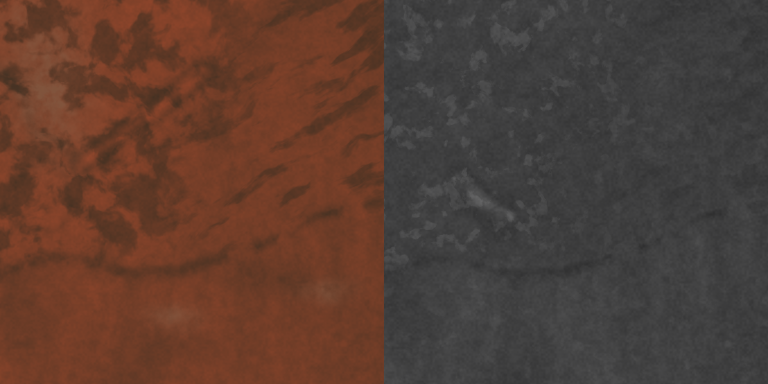
This texture is drawn by a Shadertoy shader. Its source:

```glsl
// Weathered rocky ground: rust colour on the left half, its dark grey gloss relief on the right.
#define RUST_DARK vec3(0.320, 0.205, 0.140)
#define RUST_LIGHT vec3(0.525, 0.260, 0.163)
#define PALE_DUST vec3(0.500, 0.345, 0.255)
#define GREY_BASE vec3(0.240, 0.240, 0.242)
#define BLOTCH_SCALE 21.0
#define STREAK_SCALE vec2(10.0, 31.0)
#define GRAIN_SCALE 170.0
#define WARP_AMOUNT 0.06
#define RUST_GRAIN 0.16
#define GREY_GRAIN 0.030

float hash(vec2 p) {
    vec3 h = fract(p.xyx * 0.1031);
    h += dot(h, h.yzx + 33.33);
    return fract((h.x + h.y) * h.z);
}

float noise(vec2 p) {
    vec2 cell = floor(p), f = fract(p);
    f = f * f * (3.0 - 2.0 * f);
    float low = mix(hash(cell), hash(cell + vec2(1, 0)), f.x);
    float high = mix(hash(cell + vec2(0, 1)), hash(cell + vec2(1, 1)), f.x);
    return mix(low, high, f.y);
}

float fbm(vec2 p) {
    float sum = 0.0, gain = 0.533;
    for (int i = 0; i < 4; i++) {
        sum += gain * noise(p);
        p = mat2(0.8, 0.6, -0.6, 0.8) * p * 2.03 + 11.7;
        gain *= 0.5;
    }
    return sum;
}

float segment(vec2 p, vec2 a, vec2 b) {
    vec2 d = b - a;
    return length(p - a - d * clamp(dot(p - a, d) / dot(d, d), 0.0, 1.0));
}

// Soft elliptical spot
float spot(vec2 p, vec2 centre, vec2 size) {
    vec2 d = (p - centre) / size;
    return exp(-dot(d, d));
}

float band(float d, float width) {
    return exp(-d * d / (width * width));
}

// Signed height above the scarp that crosses the ground
float scarpDistance(vec2 p) {
    return p.y - (0.28 + 0.17 * p.x * p.x + 0.02 * sin(9.0 * p.x));
}

void mainImage(out vec4 fragColor, in vec2 fragCoord) {
    vec2 canvas = fragCoord / iResolution.xy * vec2(2.0, 1.0);
    float side = smoothstep(-0.5, 0.5, (canvas.x - 1.0) * iResolution.x * 0.5);
    vec2 p = vec2(canvas.x - step(1.0, canvas.x), canvas.y);

    // Shared relief: both halves show the same ground
    vec2 warp = vec2(fbm(p * 7.0), fbm(p * 7.0 + 37.0)) - 0.5;
    vec2 q = p + WARP_AMOUNT * warp;
    float scarp = scarpDistance(q);
    float upper = smoothstep(-0.02, 0.07, scarp);
    float mottled = upper * (1.0 - smoothstep(0.30, 0.72, q.x - 0.35 * (q.y - 0.6)));
    float blotch = smoothstep(0.36, 0.60, fbm(q * BLOTCH_SCALE));
    vec2 slope = vec2(dot(q, vec2(0.86, 0.51)), dot(q, vec2(-0.51, 0.86)));
    float streak = 1.0 - smoothstep(0.30, 0.52, fbm(slope * STREAK_SCALE));
    float smear = fbm(q * vec2(17.0, 5.0) + 5.0) - 0.5;
    float broad = fbm(p * 4.0 + 21.0) - 0.5;
    float fine = fbm(p * 48.0) - 0.5;
    float grain = noise(p * GRAIN_SCALE) - 0.5;

    // Diagonal ridge, ring and sinuous gully
    float ridgeDist = segment(p + 0.03 * warp, vec2(0.21, 0.57), vec2(0.53, 0.82));
    float ridge = band(ridgeDist, 0.011);
    float ridgeSide = band(ridgeDist - 0.025, 0.012);
    float ringDist = length((q - vec2(0.10, 0.48)) * vec2(1.0, 0.85));
    float ring = band(ringDist - 0.075, 0.014);
    float gullyDist = min(segment(q, vec2(0.02, 0.82), vec2(0.10, 0.64)),
                          segment(q, vec2(0.10, 0.64), vec2(0.23, 0.56)));
    float gully = band(gullyDist, 0.018);
    float ledge = band(scarp - 0.01, 0.018) * smoothstep(0.38, 0.60, fbm(q * 13.0 + 3.0));

    // Rust half
    float tone = 0.66 + 0.35 * broad + 0.40 * fine + RUST_GRAIN * grain;
    tone += mottled * (0.72 * blotch - 0.50);
    tone -= upper * (1.0 - mottled) * 0.52 * streak;
    tone += (1.0 - upper) * (0.55 * smear - 0.04);
    tone += 0.28 * ridge - 0.28 * ridgeSide - 0.22 * ring - 0.36 * gully - 0.50 * ledge;
    tone -= 0.32 * spot(q, vec2(0.74, 0.28), vec2(0.13, 0.05));
    tone -= 0.25 * spot(q, vec2(0.48, 0.09), vec2(0.12, 0.05));
    vec3 rust = mix(RUST_DARK, RUST_LIGHT, clamp(tone, -0.25, 1.2));
    float dust = 0.75 * spot(q, vec2(0.13, 0.77), vec2(0.10, 0.17)) * (0.25 + 0.75 * blotch);
    dust += 0.40 * spot(q, vec2(0.07, 0.94), vec2(0.10, 0.05)) * blotch;
    dust += 0.60 * spot(q, vec2(0.46, 0.17), vec2(0.06, 0.035));
    dust += 0.50 * spot(q, vec2(0.85, 0.25), vec2(0.06, 0.030));
    rust = mix(rust, PALE_DUST, clamp(dust * (0.85 + 1.6 * fine), 0.0, 0.8));

    // Grey half: faint glints along raised edges
    float glint = smoothstep(0.57, 0.74, fbm(q * 34.0 + 9.0));
    float shade = 0.022 * broad + 0.045 * fine + GREY_GRAIN * grain;
    shade += glint * (0.018 + 0.040 * mottled) + mottled * 0.012 * (blotch - 0.4);
    shade += (1.0 - upper) * (0.012 + 0.070 * smear);
    shade -= upper * (1.0 - mottled) * 0.016 * streak;
    shade += 0.035 * band(scarp - 0.025, 0.010) * ledge - 0.040 * ledge;
    float spur = segment(q, vec2(0.19, 0.53), vec2(0.31, 0.43));
    shade += 0.050 * band(spur, 0.018) * (0.5 + blotch) - 0.018 * band(spur - 0.035, 0.014);
    vec3 grey = GREY_BASE + shade;

    fragColor = vec4(mix(rust, grey, side), 1.0);
}
```
